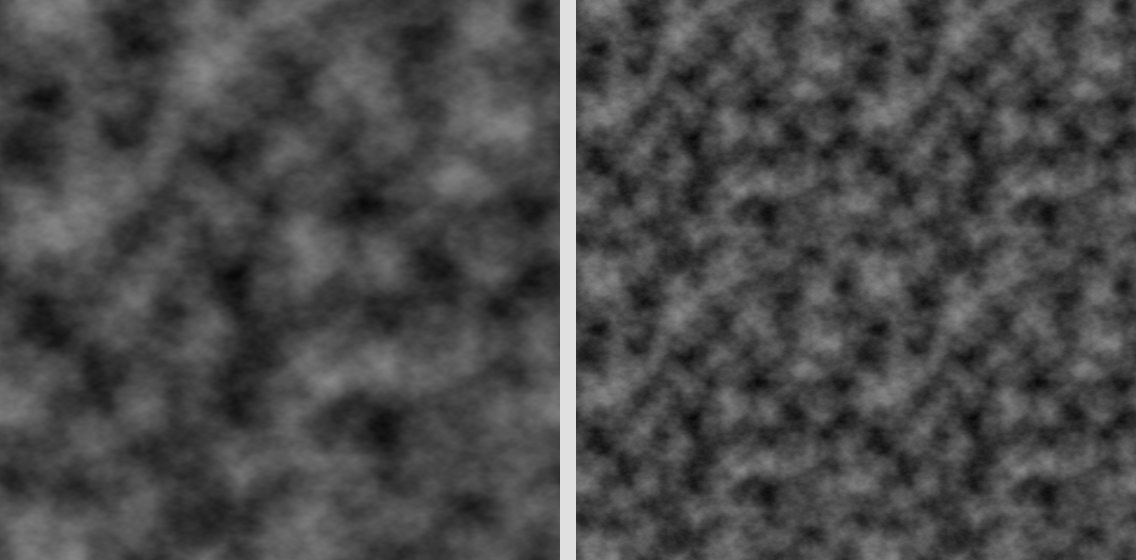
Left: one tile. Right: repeated 2 by 2.
Reproduce this texture procedurally as a WebGL 1 fragment shader.

```glsl
precision highp float;
// Soft grey cloud noise: tiling fractal gradient noise on a diagonal lattice.

uniform vec2 u_resolution;

#define OCTAVES 5
#define BASE_WAVES vec2(5.0, 5.0)   // whole repeats across and up
#define LACUNARITY vec2(1.9, 2.15)  // finer octaves lean to horizontal streaks
#define GAIN 0.5
#define MEAN_GREY 0.279
#define CONTRAST 0.33
#define SEED 17.0

const float TAU = 6.2831853;

float hash(vec3 p) {
  p = fract(p * vec3(0.1031, 0.1030, 0.0973));
  p += dot(p, p.yzx + 33.33);
  return fract((p.x + p.y) * p.z);
}

// Unit gradient at a lattice corner; corners one tile apart share a gradient.
vec2 cornerGradient(vec2 corner, vec2 waves, float seed) {
  vec2 axes = vec2(corner.x + corner.y, corner.x - corner.y);
  vec2 wrapped = floor(mod(axes + 0.5, 2.0 * waves));
  float angle = TAU * hash(vec3(wrapped, seed));
  return vec2(cos(angle), sin(angle));
}

float cornerValue(vec2 cell, vec2 local, vec2 corner, vec2 waves, float seed) {
  return dot(cornerGradient(cell + corner, waves, seed), local - corner);
}

// Gradient noise on a lattice turned to the diagonals, periodic over the tile.
float diagonalNoise(vec2 uv, vec2 waves, float seed) {
  vec2 scaled = uv * waves;
  vec2 q = vec2(scaled.x + scaled.y, scaled.x - scaled.y);
  vec2 cell = floor(q);
  vec2 f = q - cell;
  vec2 blend = f * f * f * (f * (f * 6.0 - 15.0) + 10.0);
  float low = mix(cornerValue(cell, f, vec2(0.0, 0.0), waves, seed),
                  cornerValue(cell, f, vec2(1.0, 0.0), waves, seed), blend.x);
  float high = mix(cornerValue(cell, f, vec2(0.0, 1.0), waves, seed),
                   cornerValue(cell, f, vec2(1.0, 1.0), waves, seed), blend.x);
  return mix(low, high, blend.y);
}

float clouds(vec2 uv) {
  float sum = 0.0;
  float amplitude = 1.0;
  vec2 waves = BASE_WAVES;
  for (int i = 0; i < OCTAVES; i++) {
    sum += amplitude * diagonalNoise(uv, waves, SEED + 7.0 * float(i));
    amplitude *= GAIN;
    waves = floor(waves * LACUNARITY);
  }
  return sum;
}

void main() {
  vec2 uv = gl_FragCoord.xy / u_resolution;
  float grey = MEAN_GREY + CONTRAST * clouds(uv);
  gl_FragColor = vec4(vec3(clamp(grey, 0.0, 1.0)), 1.0);
}
```
